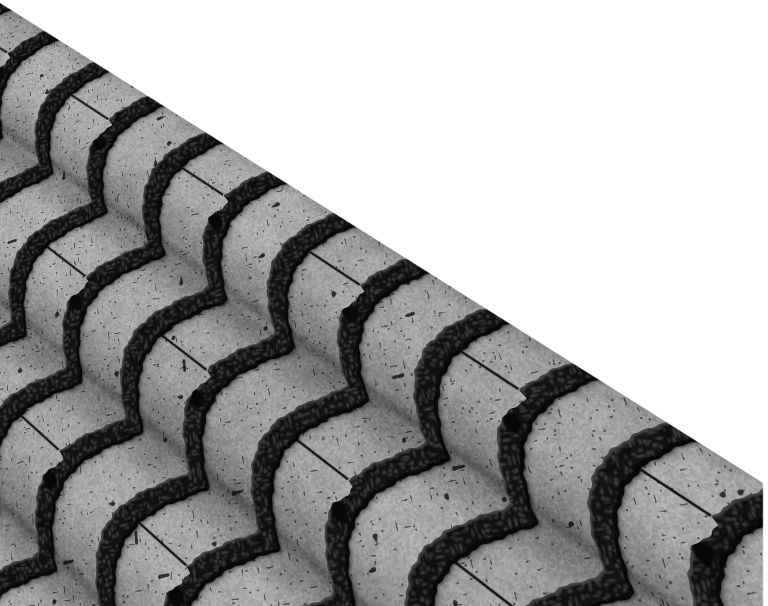
Write a Shadertoy shader that draws this texture.

```glsl
const vec3 SKY = vec3(1.0);
const vec3 CLAY_LIGHT = vec3(0.645);
const vec3 CLAY_SHADE = vec3(0.48);
const vec3 RIM_GREY = vec3(0.27);
const vec3 EDGE_GREY = vec3(0.185);
const vec3 EDGE_DARK = vec3(0.065);
const vec3 GAP_BLACK = vec3(0.03);

const float RIDGE_START = 0.005;   // roof line, measured from the top
const float RIDGE_SLOPE = 0.629;
const float RIGHT_MARGIN = 0.9935;
const float BAND = 0.31;           // tile edge thickness, in columns
const float HUMP = 0.51;           // arch depth, in columns
const float HUMP_SKEW = 1.2;
const float JOINT_AT = 0.44;       // seam position within a row
const float JOINT_WIDTH = 0.005;
const float PI = 3.14159;

// Perspective from (column, row) to the canvas, y pointing down
const mat3 ROOF_VIEW = mat3(0.0821, 0.0512, -0.0355,
                            -0.1266, 0.1834, -0.0150,
                            0.0740, 0.2780, 1.0);

float hash(vec2 p) {
    vec3 q = fract(vec3(p.xyx) * 0.1031);
    q += dot(q, q.yzx + 33.33);
    return fract((q.x + q.y) * q.z);
}

// Cellular noise: distance to the nearest point, and its random id
vec2 cellular(vec2 p) {
    vec2 base = floor(p);
    vec2 nearest = vec2(9.0, 0.0);
    for (int y = -1; y <= 1; y++)
    for (int x = -1; x <= 1; x++) {
        vec2 c = base + vec2(x, y);
        vec2 point = c + vec2(hash(c), hash(c + 57.3));
        float d = distance(p, point);
        if (d < nearest.x) nearest = vec2(d, hash(c + 19.7));
    }
    return nearest;
}

float stains(vec2 p) {
    return sin(p.x * 5.0 + 2.0 * sin(p.y * 3.1))
         * sin(p.y * 6.3 + 1.7 * sin(p.x * 4.3))
         + 0.5 * sin(p.x * 13.0 + 3.0 * sin(p.y * 9.0));
}

// Sideways shift of a tile edge along one row
float archProfile(float f) {
    float s = sin(PI * pow(f, HUMP_SKEW));
    return -HUMP * pow(max(sqrt(s * s + 0.004) - 0.063, 0.0), 0.8);
}

vec3 claySurface(vec2 grain, float d, float f, float tileId) {
    float lit = smoothstep(0.0, 0.28, f) * (1.0 - smoothstep(0.55, 0.97, f));
    vec3 color = mix(CLAY_SHADE, CLAY_LIGHT, lit);
    color -= 0.11 * exp(-pow((f - 0.94) / 0.035, 2.0));
    color += 0.05 * (tileId - 0.5) + 0.018 * stains(grain);

    // Fine grain, pits and larger chips
    color += 0.09 * (cellular(grain * 38.0).y - 0.5);
    vec2 pit = cellular(grain * 13.0 + 0.3 * sin(grain.yx * 40.0));
    color *= 1.0 - 0.5 * step(0.72, pit.y) * (1.0 - smoothstep(0.08, 0.24, pit.x));
    vec2 chip = cellular(grain * vec2(3.5, 3.0) + 0.09 * sin(grain.yx * 31.0));
    color *= 1.0 - 0.72 * step(0.88, chip.y) * (1.0 - smoothstep(0.07, 0.13, chip.x));

    // Contact shadow beside the overlapping edge
    return color * (1.0 - 0.6 * exp(-abs(d - BAND) / 0.03));
}

vec3 tileEdge(vec2 grain, float d, float f, float notched) {
    vec2 lump = cellular(grain * 15.0 + 0.4 * sin(grain.yx * 23.0));
    vec3 color = mix(EDGE_GREY, EDGE_DARK, smoothstep(0.12, 0.55, lump.x));
    color *= 0.75 + 0.5 * lump.y;
    color = mix(RIM_GREY, color, smoothstep(0.01, 0.06, d));
    color = mix(color, GAP_BLACK, smoothstep(BAND - 0.07, BAND - 0.03, d));

    // Hole beneath the notch
    float hole = length(vec2(0.8 * (d - 0.12), 1.7 * (f - 0.62)));
    return mix(color, GAP_BLACK, notched * (1.0 - smoothstep(0.06, 0.1, hole)));
}

void mainImage(out vec4 fragColor, in vec2 fragCoord) {
    vec2 p = vec2(fragCoord.x, iResolution.y - fragCoord.y) / iResolution.y;
    vec3 ground = inverse(ROOF_VIEW) * vec3(p, 1.0);
    vec2 uv = ground.xy / ground.z;
    vec2 grain = uv * vec2(1.0, 1.8);

    // Tile address and position within the tile
    float row = floor(uv.y);
    float f = uv.y - row;
    float wobble = 0.010 * sin(uv.y * 41.0 + uv.x * 5.0) + 0.006 * sin(uv.y * 97.0);
    float across = uv.x - archProfile(f) + wobble + 0.5 * BAND;
    float column = floor(across);
    float d = across - column;
    float soft = clamp(fwidth(across), 0.001, 0.1);
    float softRow = fwidth(uv.y);

    // Seams fall on alternate tiles, each ending in a notched edge
    float jointed = mod(column + row, 2.0);
    float notched = 1.0 - jointed;
    float notch = 0.09 * notched * smoothstep(JOINT_AT, JOINT_AT + 0.02, f)
                * (1.0 - smoothstep(0.5, 0.66, f));

    vec3 color = claySurface(grain, d, f, hash(vec2(column, row) + 40.0));
    float seam = 1.0 - smoothstep(JOINT_WIDTH - 0.5 * softRow,
                                  JOINT_WIDTH + softRow, abs(f - JOINT_AT));
    color = mix(color, EDGE_DARK, jointed * seam * step(BAND, d));

    float edge = smoothstep(0.0, soft, d - notch)
               * (1.0 - smoothstep(-0.5 * soft, 0.5 * soft, d - BAND));
    color = mix(color, tileEdge(grain, d, f, notched), edge);

    // Open sky above the roof line and at the right margin
    float px = 1.0 / iResolution.y;
    float roof = smoothstep(-px, px, p.y - RIDGE_START - RIDGE_SLOPE * p.x);
    float margin = RIGHT_MARGIN * iResolution.x / iResolution.y;
    roof *= 1.0 - smoothstep(-px, px, p.x - margin);
    fragColor = vec4(mix(SKY, clamp(color, 0.0, 1.0), roof), 1.0);
}
```
